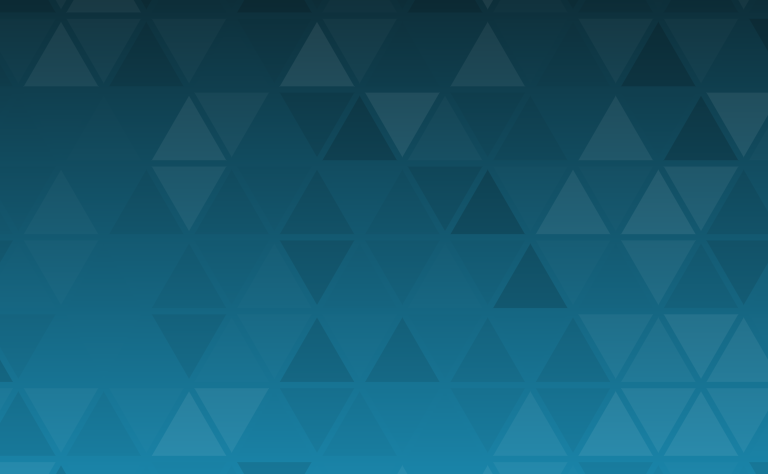
Give the GLSL for this background, as a Shadertoy shader.

```glsl
// Rows of inset equilateral triangles, alternately pointing up and down, laid
// over a vertical teal gradient. Each triangle is tinted by a translucent veil
// of white or black whose strength comes from a hash of its cell.

const float COLUMNS    = 9.0;      // triangle sides across the canvas
const float ROW_HEIGHT = 0.8660;   // height of a triangle of side 1
const vec2  ORIGIN     = vec2(0.215, 0.176); // apex x and base y of row zero
const float INSET      = 0.037;    // half the gap between triangles
const float LIGHT_VEIL = 0.078;    // strongest white tint
const float DARK_VEIL  = 0.17;     // strongest black tint
const vec3  TOP_TEAL    = vec3(0.052, 0.183, 0.226);
const vec3  BOTTOM_BLUE = vec3(0.100, 0.517, 0.660);

float hash(vec2 cell) {
    vec3 q = fract(vec3(cell.xyx) * 0.1031);
    q += dot(q, q.yzx + 33.33);
    return fract((q.x + q.y) * q.z);
}

// Returns the distance inside the nearest triangle and its integer cell.
float triangleGrid(vec2 p, out vec2 cell) {
    p -= ORIGIN;
    float row = floor(p.y / ROW_HEIGHT);
    float y = p.y - row * ROW_HEIGHT;

    // Every row is shifted half a side from the one below
    float u = p.x - 0.5 * row + 0.5;
    float column = floor(u);
    float x = u - column - 0.5;

    // Positive within the upright triangle, negative in its neighbours
    float slant = ROW_HEIGHT * (0.5 - abs(x)) - 0.5 * y;
    bool upright = slant > 0.0;
    float halfStep = upright ? 0.0 : (x < 0.0 ? -1.0 : 1.0);
    cell = vec2(2.0 * column + halfStep, row);
    return min(abs(slant), upright ? y : ROW_HEIGHT - y);
}

void mainImage(out vec4 fragColor, in vec2 fragCoord) {
    float unit = COLUMNS / iResolution.x;
    vec2 cell;
    float depth = triangleGrid(fragCoord * unit, cell);
    float mask = smoothstep(-0.7 * unit, 0.7 * unit, depth - INSET);

    // Squared tone keeps most veils faint and a few strong
    float tone = 2.0 * hash(cell + vec2(47.0, 19.0)) - 1.0;
    float veil = tone * tone * (tone > 0.0 ? LIGHT_VEIL : DARK_VEIL);
    vec3 veilColor = vec3(step(0.0, tone));

    vec3 color = mix(BOTTOM_BLUE, TOP_TEAL, fragCoord.y / iResolution.y);
    color = mix(color, veilColor, veil * mask);
    fragColor = vec4(color, 1.0);
}
```
